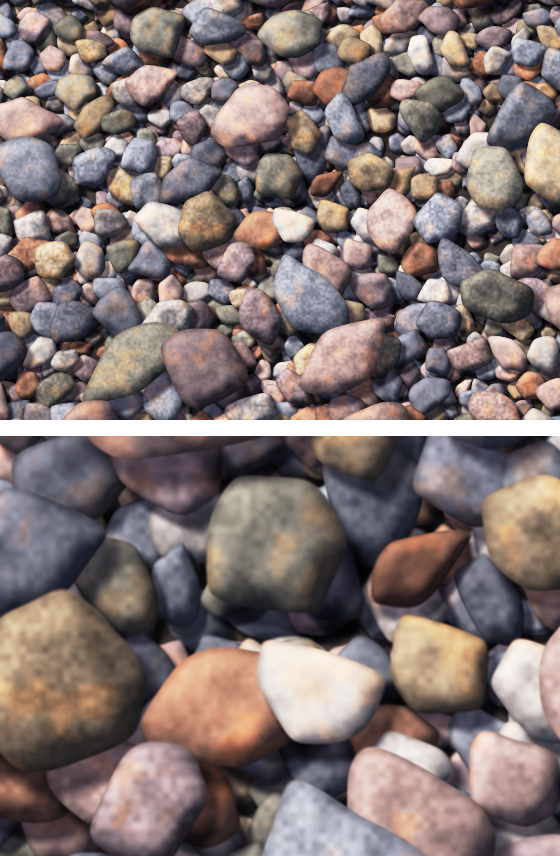
Top, the full canvas; bottom, a detail of the centre.
Give the GLSL for this texture, as a Shadertoy shader.

```glsl
const float TAU = 6.2831853;
const vec3 SUN_COLOR = vec3(1.27, 1.21, 1.14);
const vec3 SKY_COLOR = vec3(0.27, 0.29, 0.36);
const vec3 SHADOW_TINT = vec3(0.38, 0.38, 0.44);
const vec3 SOIL_COLOR = vec3(0.24, 0.21, 0.20);

// Common rocks first, rare ones last
const vec3 ROCKS[8] = vec3[8](
    vec3(0.56, 0.58, 0.63),  // blue grey
    vec3(0.58, 0.50, 0.51),  // mauve
    vec3(0.80, 0.76, 0.73),  // pale quartz
    vec3(0.45, 0.46, 0.51),  // slate
    vec3(0.72, 0.59, 0.56),  // pink
    vec3(0.52, 0.51, 0.46),  // olive
    vec3(0.71, 0.61, 0.49),  // tan
    vec3(0.66, 0.46, 0.37)); // rust

vec4 hash4(vec2 p) {
    vec4 q = fract(p.xyxy * vec4(0.1031, 0.1030, 0.0973, 0.1099));
    q += dot(q, q.wzxy + 33.33);
    return fract((q.xxyz + q.yzzw) * q.zywx);
}

float noise(vec2 p) {
    vec2 i = floor(p), f = fract(p);
    f = f * f * (3.0 - 2.0 * f);
    float low = mix(hash4(i).x, hash4(i + vec2(1, 0)).x, f.x);
    float high = mix(hash4(i + vec2(0, 1)).x, hash4(i + vec2(1, 1)).x, f.x);
    return mix(low, high, f.y);
}

float fbm(vec2 p) {
    float sum = 0.0, amp = 0.5;
    for (int i = 0; i < 4; i++) {
        sum += amp * noise(p);
        p = mat2(1.6, 1.2, -1.2, 1.6) * p + 7.1;
        amp *= 0.5;
    }
    return sum / 0.94;
}

mat2 rotation(float a) {
    return mat2(cos(a), sin(a), -sin(a), cos(a));
}

// Rounded irregular polygon of unit size: xy = outward slope, z = distance
vec3 stoneShape(vec2 p, vec2 id) {
    const float SHARP = 10.0;
    const int SIDES = 7;
    if (dot(p, p) > 4.0) return vec3(0, 0, 1);
    vec3 sum = vec3(0);
    for (int k = 0; k < SIDES; k++) {
        vec2 h = hash4(id + float(k) * 7.3).xy;
        float a = (float(k) + 0.8 * h.x) * TAU / float(SIDES);
        vec2 n = vec2(cos(a), sin(a));
        sum += vec3(n, 1) * exp(SHARP * (dot(p, n) / mix(0.72, 1.05, h.y) - 1.0));
    }
    return vec3(sum.xy / sum.z, log(sum.z) / SHARP);
}

// Sunlit rock with mottling, speckles and a bumpy surface
vec3 shadeStone(vec2 uv, vec2 id, vec2 slope, float d) {
    vec4 r = hash4(id + 51.7);
    vec2 q = uv + r.xy * 9.0;
    vec3 albedo = ROCKS[int(7.99 * pow(r.x, 1.25))] * mix(0.82, 1.18, r.y);
    float mottle = fbm(q * 32.0);
    float speckle = noise(q * 170.0) - 0.5;
    albedo *= 1.0 + 0.55 * (mottle - 0.5) + mix(0.1, 0.4, r.z) * speckle;
    albedo = mix(albedo, albedo * vec3(1.1, 0.96, 0.84), smoothstep(0.5, 0.75, mottle));

    vec2 bump = vec2(fbm(q * 45.0 + 3.0), fbm(q * 45.0 + 19.0)) - 0.5;
    vec2 tilt = 0.55 * (hash4(id + 13.1).xy - 0.5);
    float rim = smoothstep(-0.62, 0.05, d);
    vec3 normal = normalize(vec3(slope * rim * 1.25 + tilt + 0.75 * bump, 1));
    float sun = max(dot(normal, normalize(vec3(-0.5, 0.6, 0.65))), 0.0);
    float occlusion = mix(1.0, 0.72, smoothstep(-0.14, 0.02, d));
    return albedo * (SUN_COLOR * sun + SKY_COLOR) * occlusion;
}

// Paints one layer of stones with shadows over what lies below
vec3 scatterStones(vec3 below, vec2 uv, float cell, float presence, float seed) {
    vec3 col = below;
    vec2 base = floor(uv / cell);
    float wobble = 0.12 * (noise(uv * 2.6 / cell + seed) - 0.5);
    for (int j = 1; j >= -1; j--)
    for (int i = -1; i <= 1; i++) {
        vec2 cellId = base + vec2(i, j);
        vec2 id = cellId + seed;
        vec4 r = hash4(id);
        if (r.w > presence) continue;
        vec2 stagger = vec2(0.5 * mod(cellId.y, 2.0) - 0.25, 0);
        vec2 center = (cellId + 0.5 + stagger + 0.4 * (r.xy - 0.5)) * cell;
        float radius = cell * mix(0.44, 0.68, r.z);

        vec4 form = hash4(id + 27.9);
        float angle = (form.x - 0.5) * 2.4 - 0.2;
        float aspect = mix(1.0, 1.28, form.y);
        vec2 stretch = vec2(1.0 / aspect, aspect);
        vec2 p = (uv - center) / radius;
        mat2 toLocal = rotation(-angle);

        vec2 shadowPos = p - vec2(0.2, -0.26);
        float shade = stoneShape(toLocal * shadowPos * stretch, id).z + wobble;
        col *= mix(vec3(1), SHADOW_TINT, 1.0 - smoothstep(-0.08, 0.16, shade));

        vec3 shape = stoneShape(toLocal * p * stretch, id);
        float d = shape.z + wobble;
        float soft = 0.0017 / radius;
        float cover = 1.0 - smoothstep(-soft, soft, d);
        if (cover > 0.0)
            col = mix(col, shadeStone(uv, id, rotation(angle) * shape.xy, d), cover);
    }
    return col;
}

void mainImage(out vec4 fragColor, in vec2 fragCoord) {
    vec2 uv = fragCoord / iResolution.y;
    vec3 col = SOIL_COLOR * (0.5 + fbm(uv * 60.0));

    // Fine gravel first, large stones on top
    col = scatterStones(col, uv + 0.31, 0.045, 1.0, 11.0);
    col = scatterStones(col, uv + 0.57, 0.060, 0.85, 83.0);
    col = scatterStones(col, uv + 0.13, 0.080, 0.70, 147.0);
    col = scatterStones(col, uv + 0.79, 0.110, 0.42, 211.0);
    col = scatterStones(col, uv + 0.45, 0.160, 0.20, 305.0);

    // Highlights roll off softly
    col = mix(col, 1.0 - 0.32 * exp(-(col - 0.68) / 0.32), step(0.68, col));
    fragColor = vec4(col, 1);
}
```
